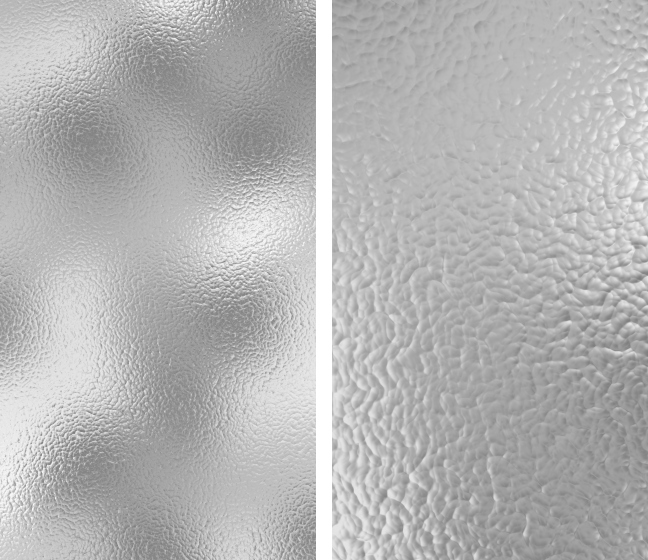
Left: the whole. Right: its middle third, enlarged.
Give the GLSL for this texture, as a Shadertoy shader.

```glsl
vec2 hash2(vec2 p) {
    vec3 q = fract(vec3(p.xyx) * vec3(0.1031, 0.1030, 0.0973));
    q += dot(q, q.yzx + 33.33);
    return fract((q.xx + q.yz) * q.zy);
}

// Random tone for each lattice corner, leaning to alternate dark and light
float cornerTone(vec2 c) {
    float parity = mod(c.x + c.y, 2.0);
    return smoothstep(0.12, 0.88, 0.25 * parity + 0.75 * hash2(c + 17.0).x);
}

// Broad soft patches of light and shade
float softLight(vec2 p) {
    p += 0.16 * sin(p.yx * 2.3 + vec2(0.6, 2.1));
    vec2 cell = floor(p);
    vec2 f = smoothstep(0.0, 1.0, p - cell);
    float low = mix(cornerTone(cell), cornerTone(cell + vec2(1, 0)), f.x);
    float high = mix(cornerTone(cell + vec2(0, 1)), cornerTone(cell + vec2(1, 1)), f.x);
    return mix(low, high, f.y);
}

// Slope of a pebbled surface: blended vectors from nearby cell centres
vec2 pebbleSlope(vec2 p) {
    p += 0.35 * sin(p.yx * 1.1 + 1.7 * sin(p * 0.43));
    vec2 cell = floor(p);
    vec2 slope = vec2(0.0);
    float total = 0.0001;
    for (int y = -1; y <= 1; y++) {
        for (int x = -1; x <= 1; x++) {
            vec2 id = cell + vec2(x, y);
            vec2 away = p - id - 0.1 - 0.8 * hash2(id + 50.0);
            float weight = exp(-9.0 * dot(away, away));
            slope += away * weight;
            total += weight;
        }
    }
    return slope / total;
}

void mainImage(out vec4 fragColor, in vec2 fragCoord) {
    float tone = 0.0;
    // Four samples per pixel keep the pebble edges smooth
    for (int i = 0; i < 4; i++) {
        vec2 jitter = (vec2(i % 2, i / 2) - 0.5) * 0.5;
        vec2 uv = (fragCoord + jitter) / iResolution.x;
        // Coarse pebbles broken up by finer ones
        vec2 slope = pebbleSlope(uv * 86.0) + 0.5 * pebbleSlope(uv.yx * 140.0 + 9.0).yx;

        // Refracted light plus a faint glint on the pebbles
        float light = softLight(uv * 3.8 + slope * 0.74);
        tone += 0.505 + 0.46 * light + 0.035 * dot(slope, vec2(-0.5, 0.85));
    }
    fragColor = vec4(vec3(clamp(tone * 0.25, 0.0, 1.0)), 1.0);
}
```
